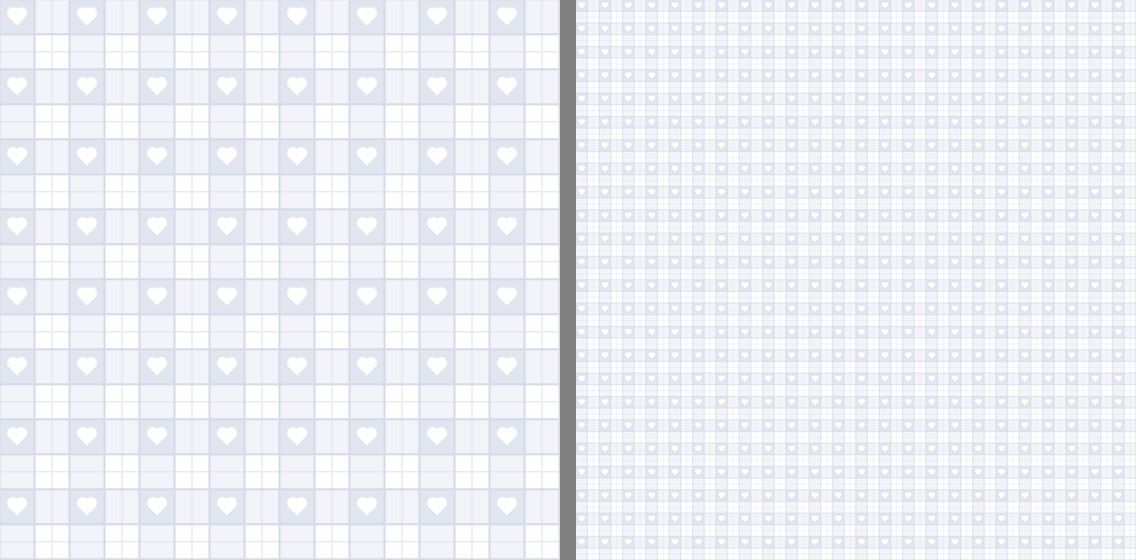
Left, the tile; right, the same tile 3 across and 3 down.
This pattern is drawn by a three.js fragment shader. Its source:

```glsl
// Pale blue gingham of 8 by 8 repeats with a white heart in each dark square.
// Mirrored distances from the band centre give the bands, their border lines
// and the hairlines between bands; the heart is a signed distance function.

varying vec2 vUv;

const float REPEATS = 8.0;
const vec2 BAND_CENTER = vec2(0.243, 0.240);  // measured from the upper left
const float BAND_HALF = 0.25;
const float BORDER_WIDTH = 0.030;
const float HAIRLINE_WIDTH = 0.014;
const float HEART_SCALE = 0.235;
const float HEART_TIP = 0.122;
const float STRIPES = 16.0;

const vec3 WHITE = vec3(0.995, 0.998, 0.996);
const vec3 LIGHT = vec3(0.952, 0.955, 0.976);
const vec3 DARK = vec3(0.882, 0.897, 0.936);
const vec3 BORDER = vec3(0.835, 0.855, 0.910);
const vec3 HAIRLINE = vec3(0.865, 0.878, 0.922);
const vec3 HEART = vec3(0.998, 1.0, 0.992);

// Smooth coverage of the region where the distance is negative
float fill(float dist, float soft) {
  return 1.0 - smoothstep(-soft, soft, dist);
}

// Coverage of a line of the given width around position zero
float line(float pos, float width, float soft) {
  return fill(abs(pos) - 0.5 * width, soft);
}

float lengthSquared(vec2 v) {
  return dot(v, v);
}

// Signed distance to a heart with its tip at the origin, about 1.1 tall
float heartDistance(vec2 p) {
  p.x = abs(p.x);
  if (p.x + p.y > 1.0) {
    return length(p - vec2(0.25, 0.75)) - sqrt(2.0) / 4.0;
  }
  float notch = lengthSquared(p - vec2(0.0, 1.0));
  float side = lengthSquared(p - 0.5 * max(p.x + p.y, 0.0));
  return sqrt(min(notch, side)) * sign(p.x - p.y);
}

// Faint woven stripes, a whole number per repeat
float weave(float pos) {
  return 0.006 * cos(6.2831853 * STRIPES * pos);
}

void main() {
  vec2 grid = vec2(vUv.x, 1.0 - vUv.y) * REPEATS;
  vec2 cell = fract(grid - BAND_CENTER + 0.5) - 0.5;
  vec2 away = abs(cell);
  float soft = 0.75 * max(fwidth(grid.x), fwidth(grid.y));

  // Crossing bands
  float column = fill(away.x - BAND_HALF, soft);
  float row = fill(away.y - BAND_HALF, soft);
  vec3 color = mix(WHITE, LIGHT, max(column, row));
  color = mix(color, DARK, column * row);
  color += row * (1.0 - column) * weave(cell.x);
  color += 0.5 * column * (1.0 - row) * weave(cell.y);

  // Hairlines midway between bands, then the band borders
  float hairline = max(line(away.x - 0.5, HAIRLINE_WIDTH, soft),
                       line(away.y - 0.5, HAIRLINE_WIDTH, soft));
  float border = max(line(away.x - BAND_HALF, BORDER_WIDTH, soft),
                     line(away.y - BAND_HALF, BORDER_WIDTH, soft));
  color = mix(color, HAIRLINE, hairline);
  color = mix(color, BORDER, border);

  // Heart in the dark square
  vec2 heartPos = vec2(cell.x, HEART_TIP - cell.y) / HEART_SCALE;
  float heart = fill(heartDistance(heartPos) * HEART_SCALE, soft);
  color = mix(color, HEART, heart);

  gl_FragColor = vec4(color, 1.0);
}
```
